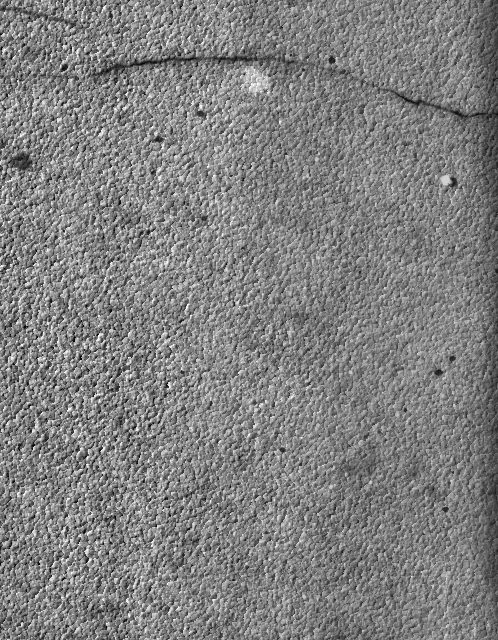
Write a Shadertoy shader that draws this texture.

```glsl
// Weathered grey concrete: crisp grit lit from the upper left, with a ragged crack,
// faint vertical streaks, wrinkles on the right, and scattered pits and chips.
// Grit mixes domed cellular grains with the slope of a finer noise height field.

const float GRAIN_SCALE = 150.0;          // grains per canvas height
const float GRIT_SCALE = 98.0;            // coarsest noise cells per canvas height
const vec2  LIGHT_DIR = vec2(-0.88, 0.47);
const float SLOPE_STEP = 0.0013;
const float CONTRAST_LEFT = 0.74;
const float CONTRAST_RIGHT = 0.44;
const float GRAIN_DOME = 0.5;
const float GRAIN_TINT = 0.28;
const float NOISE_SLOPE = 0.6;
const float BASE_TONE = 0.525;
const float PIT_COUNT = 30.0;
const float CHIP_COUNT = 14.0;
const vec2  PALE_PATCH = vec2(0.401, 0.872);
const vec2  STONE = vec2(0.697, 0.718);
const vec2  HOLLOW = vec2(0.034, 0.745);

float hash(vec2 p) {
    return fract(sin(dot(p, vec2(127.1, 311.7))) * 43758.5);
}

float noise(vec2 p) {
    vec2 i = floor(p), f = fract(p);
    f = f * f * (3.0 - 2.0 * f);
    return mix(mix(hash(i), hash(i + vec2(1, 0)), f.x),
               mix(hash(i + vec2(0, 1)), hash(i + vec2(1, 1)), f.x), f.y);
}

float fbm(vec2 p) {
    float sum = 0.0, amp = 0.5;
    for (int i = 0; i < 4; i++) {
        sum += amp * noise(p);
        p = mat2(1.6, 1.2, -1.2, 1.6) * p + 7.3;
        amp *= 0.5;
    }
    return sum;
}

// Shading of the nearest domed grain: lit side bright, far side dark, own tint.
float grainShade(vec2 p) {
    vec2 q = mat2(0.88, 0.47, -0.47, 0.88) * p * GRAIN_SCALE;
    q += 0.7 * vec2(noise(q * 1.3), noise(q * 1.3 + 31.0));
    vec2 cell = floor(q), nearest = vec2(0.0), id = cell;
    float best = 9.0;
    for (int y = -1; y <= 1; y++)
    for (int x = -1; x <= 1; x++) {
        vec2 c = cell + vec2(x, y);
        vec2 r = q - c - vec2(hash(c), hash(c + 57.0));
        float d = dot(r, r);
        if (d < best) { best = d; nearest = r; id = c; }
    }
    vec2 light = mat2(0.88, 0.47, -0.47, 0.88) * LIGHT_DIR;
    return GRAIN_DOME * dot(nearest, light) + GRAIN_TINT * (hash(id + 91.0) - 0.5);
}

float gritHeight(vec2 p) {
    vec2 q = mat2(0.83, 0.56, -0.56, 0.83) * p * GRIT_SCALE;
    float h = 0.5 * noise(q);
    q = mat2(1.6, 1.2, -1.2, 1.6) * q + 3.7;
    h += noise(q);
    q = mat2(1.6, 1.2, -1.2, 1.6) * q + 9.1;
    return h + 0.6 * noise(q);
}

// Long vertical ridges, confined to the lower right and a patch at the top.
float wrinkleHeight(vec2 p) {
    float bend = 0.05 * noise(vec2(p.x * 6.0, p.y * 3.0)) + 0.06 * p.y;
    float ridge = noise(vec2((p.x + bend) * 85.0, p.y * 5.0));
    float side = smoothstep(0.64, 0.71, p.x) * smoothstep(0.62, 0.35, p.y);
    float top = smoothstep(0.05, 0.02, abs(p.x - 0.59)) * smoothstep(0.86, 0.93, p.y);
    return ridge * max(side, top);
}

float height(vec2 p) {
    return gritHeight(p) + 0.9 * wrinkleHeight(p);
}

// Ragged blob: 1 inside, 0 outside.
float blob(vec2 p, vec2 centre, float radius) {
    float ragged = radius * (0.25 + 1.5 * fbm(p * 170.0));
    return smoothstep(ragged * 1.2, ragged * 0.6, length(p - centre));
}

// Darkness of the two cracks: a broken core with soft shadow around it.
float crack(vec2 p) {
    float wobble = 0.016 * (fbm(vec2(p.x * 22.0, 4.0)) - 0.47)
                 + 0.008 * (fbm(p * 70.0) - 0.47);
    float y = 0.878 + 0.031 * smoothstep(0.1, 0.27, p.x)
            - 0.09 * smoothstep(0.42, 0.77, p.x) + wobble;
    float strength = 0.5 + 0.5 * smoothstep(0.12, 0.22, p.x);
    strength *= 1.0 - 0.6 * smoothstep(0.44, 0.5, p.x) * smoothstep(0.64, 0.58, p.x);
    strength *= 0.45 + 0.9 * noise(p * 60.0);
    float d = p.y - y, width = 0.002 + 0.004 * noise(p * 45.0);
    float core = smoothstep(width, 0.0, abs(d));
    float shade = exp(-abs(d) * (d > 0.0 ? 130.0 : 85.0));
    float branch = abs(p.y - 0.988 + 0.23 * p.x - wobble);
    float upper = smoothstep(0.006, 0.0, branch) * smoothstep(0.17, 0.09, p.x);
    return max(strength * (0.42 * core + 0.38 * shade), 0.5 * upper);
}

void mainImage(out vec4 fragColor, in vec2 fragCoord) {
    vec2 p = fragCoord / iResolution.y;
    float across = fragCoord.x / iResolution.x;
    float aspect = iResolution.x / iResolution.y;

    // Grit shading, flatter to the right
    vec2 offset = LIGHT_DIR * SLOPE_STEP;
    float slope = height(p - offset) - height(p + offset);
    float contrast = mix(CONTRAST_LEFT, CONTRAST_RIGHT, smoothstep(0.1, 0.85, across));
    contrast *= 0.8 + 0.4 * fbm(p * 9.0);
    float tone = BASE_TONE + contrast * (NOISE_SLOPE * slope + grainShade(p));

    // Broad blotches, vertical streaks and the darker right edge
    tone += 0.13 * (fbm(p * 18.0) - 0.47);
    tone += 0.07 * (noise(vec2(p.x * 17.0, p.y * 1.3)) - 0.5);
    tone -= 0.03 * smoothstep(0.5, 0.75, across);
    tone *= 1.0 - 0.45 * smoothstep(0.945, 1.02, across + 0.03 * (noise(p * 8.0) - 0.5));
    tone *= 1.0 - 0.25 * smoothstep(0.66, 0.8, fbm(p * 26.0 + 5.0));

    tone *= 1.0 - crack(p);

    // Scattered pits and pale chips
    for (float i = 0.0; i < PIT_COUNT; i++) {
        vec2 centre = vec2(hash(vec2(i, 1.7)) * aspect, hash(vec2(i, 5.3)));
        float size = mix(0.002, 0.008, pow(hash(vec2(i, 8.9)), 3.0));
        tone *= 1.0 - 0.7 * blob(p, centre, size);
    }
    for (float i = 0.0; i < CHIP_COUNT; i++) {
        vec2 centre = vec2(hash(vec2(i, 12.1)) * aspect, hash(vec2(i, 17.9)));
        tone = mix(tone, 0.85, 0.8 * blob(p, centre, 0.0035));
    }

    // Hollow, pale patch, and a stone with its shadow
    tone *= 1.0 - 0.6 * blob(p, HOLLOW, 0.016);
    tone += 0.25 * blob(p, PALE_PATCH, 0.023);
    tone *= 1.0 - 0.75 * blob(p, STONE + vec2(0.008, -0.002), 0.009);
    tone = mix(tone, 0.82, blob(p, STONE, 0.0085));

    fragColor = vec4(vec3(clamp(tone, 0.03, 0.97)), 1.0);
}
```
